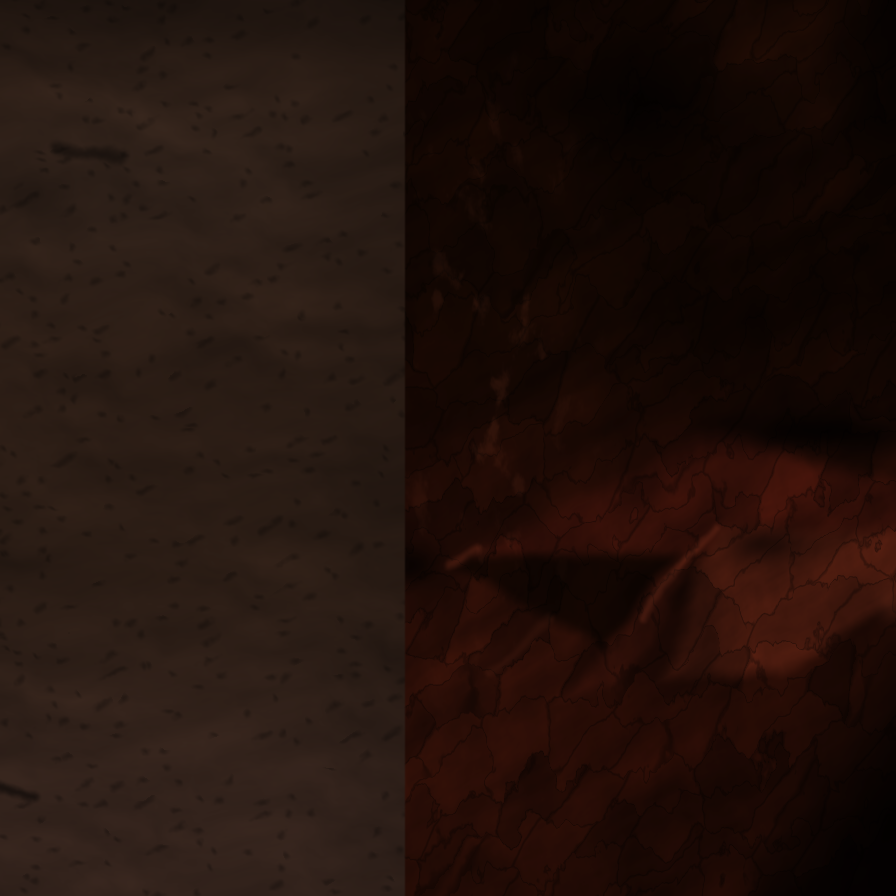
A WebGL 2 fragment shader for this texture:

```glsl
#version 300 es
precision highp float;
// Two dim rock surfaces side by side: worn brown stone and fractured red rock.
uniform vec2 u_resolution;
out vec4 outColor;

vec2 hash2(vec2 p) {
  vec3 q = fract(p.xyx * vec3(0.1031, 0.103, 0.0973));
  q += dot(q, q.yzx + 33.33);
  return fract((q.xx + q.yz) * q.zy);
}

float valueNoise(vec2 p) {
  vec2 i = floor(p), f = fract(p);
  f *= f * (3.0 - 2.0 * f);
  return mix(mix(hash2(i).x, hash2(i + vec2(1, 0)).x, f.x),
             mix(hash2(i + vec2(0, 1)).x, hash2(i + 1.0).x, f.x), f.y);
}

float fbm(vec2 p) {
  float sum = 0.0, amp = 0.5;
  for (int i = 0; i < 5; i++) {
    sum += amp * valueNoise(p);
    p = mat2(1.6, 1.2, -1.2, 1.6) * p + 7.3;
    amp *= 0.5;
  }
  return sum;
}

// x: distance to nearest point, y: gap to the second, z: random shade of the cell
vec3 cellular(vec2 p) {
  vec2 base = floor(p);
  vec3 best = vec3(9.0, 9.0, 0.0);
  for (int j = -1; j <= 1; j++)
    for (int i = -1; i <= 1; i++) {
      vec2 cell = base + vec2(i, j), h = hash2(cell);
      float d = length(cell + h - p);
      if (d < best.x) best = vec3(d, best.x, h.y);
      else best.y = min(best.y, d);
    }
  return vec3(best.x, best.y - best.x, best.z);
}

float side(vec2 p, vec2 a, vec2 b) {
  vec2 e = normalize(b - a), v = p - a;
  return e.x * v.y - e.y * v.x;
}

// Soft convex facet, corners in counterclockwise order
float facet(vec2 p, vec2 a, vec2 b, vec2 c, vec2 d, float soft) {
  float inside = min(min(side(p, a, b), side(p, b, c)), min(side(p, c, d), side(p, d, a)));
  return smoothstep(-soft, soft, inside);
}

float stroke(vec2 p, vec2 a, vec2 b, float width) {
  vec2 v = p - a, e = b - a;
  return smoothstep(width, 0.0, length(v - e * clamp(dot(v, e) / dot(e, e), 0.0, 1.0)));
}

float blob(vec2 p, vec2 center, vec2 size) {
  vec2 v = (p - center) / size;
  return exp(-dot(v, v));
}

vec3 brownStone(vec2 p) {
  vec3 col = mix(vec3(0.205, 0.14, 0.112), vec3(0.165, 0.11, 0.08), smoothstep(0.05, 0.4, p.y));
  col += 0.018 * blob(p, vec2(0.15, 0.8), vec2(0.3, 0.13));
  col *= 1.0 - 0.3 * smoothstep(0.89, 1.0, p.y) - 0.12 * smoothstep(0.3, 0.46, p.x);
  // Relief lit from above, with horizontal strata
  vec2 q = p * vec2(9, 20) + 1.5 * fbm(p * 6.0);
  col *= 1.0 + 0.38 * (fbm(q) - fbm(q + vec2(0.1, 0.45)));
  col *= 0.88 + 0.24 * fbm(p * vec2(5, 12) + 3.0);
  // Scattered pits and two short cracks
  vec3 pit = cellular(p * vec2(38, 55) + 2.0 * fbm(p * 20.0));
  col *= 1.0 - 0.25 * smoothstep(0.35, 0.0, pit.x) * step(0.6, pit.z);
  vec2 w = p + 0.018 * (fbm(p * 25.0) - 0.5);
  col *= 1.0 - 0.4 * stroke(w, vec2(0.06, 0.833), vec2(0.135, 0.824), 0.011);
  return col * (1.0 - 0.5 * stroke(w, vec2(-0.02, 0.122), vec2(0.04, 0.113), 0.01));
}

vec3 redRock(vec2 p) {
  vec2 w = p + 0.02 * (vec2(fbm(p * 14.0), fbm(p * 14.0 + 9.0)) - 0.5);
  vec2 along = mat2(0.84, -0.54, 0.54, 0.84) * w;
  float grain = fbm(along * vec2(9, 30));
  float chips = fbm(w * vec2(32, 18) + 4.0);

  // Dark upper wall with faint slanted bands, warming downward
  vec3 col = mix(vec3(0.115, 0.036, 0.016), vec3(0.06, 0.02, 0.006), smoothstep(0.4, 0.66, p.y));
  col += vec3(0.035, 0.014, 0.006) * blob(p, vec2(0.86, 0.93), vec2(0.09, 0.1));
  col += vec3(0.03, 0.012, 0.004) * blob(p, vec2(0.57, 0.68), vec2(0.12, 0.17));
  col *= 1.0 - 0.6 * blob(p, vec2(0.71, 0.88), vec2(0.09, 0.07));
  col *= 1.0 - 0.5 * smoothstep(0.92, 1.0, p.x) * smoothstep(0.65, 0.9, p.y);

  // Warm broken ground at the lower left
  col = mix(col, vec3(0.18, 0.058, 0.028), 0.85 * blob(p, vec2(0.53, 0.2), vec2(0.18, 0.17)));
  col = mix(col, vec3(0.14, 0.04, 0.018), 0.6 * blob(p, vec2(0.72, 0.17), vec2(0.16, 0.08)));

  // Red ledge, shadow wedge, slab and diagonal shard
  col = mix(col, vec3(0.215, 0.063, 0.034), 0.9 * facet(w, vec2(0.51, 0.372), vec2(1.03, 0.395), vec2(1.03, 0.455), vec2(0.8, 0.515), 0.016));
  col = mix(col, vec3(0.055, 0.018, 0.005), 0.85 * facet(w, vec2(0.505, 0.36), vec2(0.67, 0.28), vec2(0.77, 0.378), vec2(0.52, 0.376), 0.01));
  col = mix(col, vec3(0.26, 0.094, 0.052), 0.9 * facet(w, vec2(0.74, 0.245), vec2(0.88, 0.25), vec2(1.1, 0.4), vec2(0.8, 0.41), 0.012));
  col = mix(col, vec3(0.235, 0.075, 0.04), 0.9 * facet(w, vec2(0.63, 0.22), vec2(0.69, 0.235), vec2(0.8, 0.412), vec2(0.735, 0.35), 0.01));
  col *= 1.0 - 0.55 * blob(p, vec2(0.85, 0.395), vec2(0.05, 0.02));
  col *= 1.0 - 0.75 * blob(p, vec2(0.92, 0.518), vec2(0.1, 0.02));
  col *= 1.0 - 0.75 * blob(p, vec2(0.455, 0.37), vec2(0.035, 0.025));
  col *= 1.0 - 0.85 * smoothstep(0.0, 0.2, p.x - 0.85 + 0.6 * (0.15 - p.y)) * smoothstep(0.0, 0.05, 0.3 - p.y + 0.5 * (p.x - 0.95));

  // Grain, angular chips and dark seams
  float lower = smoothstep(0.55, 0.35, p.y);
  vec3 shard = cellular(along * vec2(13, 24) + 1.5 * chips);
  col *= 0.45 + 0.65 * grain + 0.45 * chips;
  col *= 0.83 + 0.34 * shard.z;
  col *= 1.0 - 0.3 * smoothstep(0.1, 0.0, shard.y);
  float glint = smoothstep(0.6, 0.8, fbm(w * vec2(45, 24))) * blob(p, vec2(0.54, 0.6), vec2(0.1, 0.3));
  col += vec3(0.08, 0.04, 0.025) * glint;

  // Thin lit edges
  float lit = stroke(w, vec2(0.715, 0.31), vec2(0.797, 0.41), 0.007) + stroke(w, vec2(0.495, 0.365), vec2(0.53, 0.385), 0.009);
  lit += blob(p, vec2(0.995, 0.325), vec2(0.015, 0.018)) + 0.5 * stroke(w, vec2(0.55, 0.25), vec2(0.61, 0.31), 0.009);
  return col + vec3(0.1, 0.045, 0.028) * lit * (0.5 + 0.5 * lower);
}

void main() {
  vec2 p = gl_FragCoord.xy / u_resolution;
  float seam = smoothstep(-0.0015, 0.0015, p.x - 0.452);
  outColor = vec4(max(mix(brownStone(p), redRock(p), seam), 0.0), 1.0);
}
```
